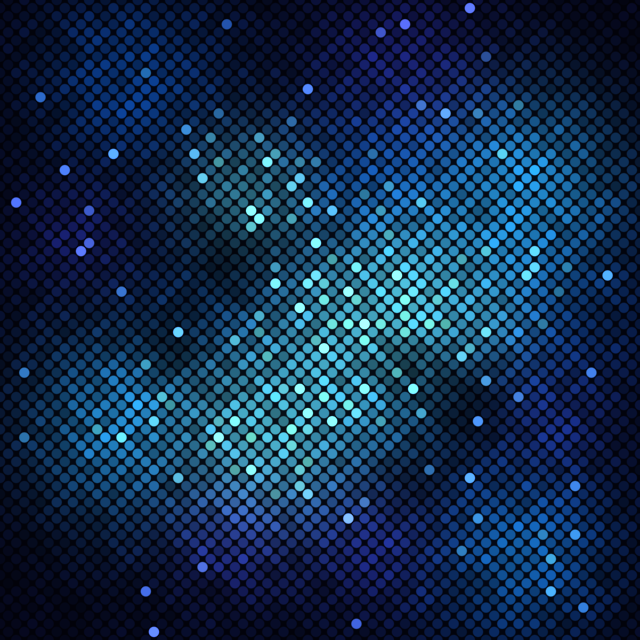
Reproduce this background procedurally as a Shadertoy shader.

```glsl
const float HALF_CELLS = 79.0;   // half lattice steps across the canvas
const float DOT_RADIUS = 0.635;  // in half lattice steps
const float GAP_LIGHT = 0.07;
const float GRAIN = 0.34;
const float STREAK = 0.32;
const float SPARK_BASE = 0.045;
const float SPARK_GAIN = 0.17;

const vec3 NIGHT = vec3(0.018, 0.018, 0.085);
const vec3 GAP = vec3(0.006, 0.006, 0.030);
const vec3 NAVY = vec3(0.010, 0.085, 0.200);
const vec3 VIOLET = vec3(0.105, 0.085, 0.430);
const vec3 AZURE = vec3(0.020, 0.260, 0.600);
const vec3 SKY = vec3(0.120, 0.540, 0.820);
const vec3 CYAN = vec3(0.290, 0.730, 0.800);
const vec3 SPARK_TINT = vec3(0.140, 0.240, 0.100);

// Soft spots: centre x, centre y, radius, strength
const vec4 VIOLET_SPOTS[5] = vec4[5](
    vec4(0.63, 0.88, 0.13, 0.70), vec4(0.13, 0.63, 0.09, 0.50),
    vec4(0.85, 0.35, 0.11, 0.50), vec4(0.37, 0.17, 0.10, 0.90),
    vec4(0.59, 0.17, 0.11, 0.80));
const vec4 AZURE_SPOTS[5] = vec4[5](
    vec4(0.20, 0.88, 0.13, 0.68), vec4(0.60, 0.71, 0.12, 0.85),
    vec4(0.81, 0.14, 0.14, 0.90), vec4(0.36, 0.51, 0.11, 0.45),
    vec4(0.82, 0.52, 0.16, 0.60));
const vec4 SKY_SPOTS[5] = vec4[5](
    vec4(0.83, 0.72, 0.13, 0.90), vec4(0.19, 0.34, 0.13, 0.88),
    vec4(0.81, 0.14, 0.09, 0.35), vec4(0.74, 0.61, 0.11, 0.55),
    vec4(0.57, 0.37, 0.12, 0.70));
const vec4 CYAN_SPOTS[5] = vec4[5](
    vec4(0.39, 0.69, 0.10, 0.65), vec4(0.62, 0.53, 0.12, 0.90),
    vec4(0.41, 0.33, 0.13, 0.88), vec4(0.51, 0.46, 0.11, 0.60),
    vec4(0.76, 0.50, 0.07, 0.40));
const vec4 SHADE_SPOTS[5] = vec4[5](
    vec4(0.36, 0.59, 0.07, 0.65), vec4(0.73, 0.36, 0.07, 0.65),
    vec4(0.27, 0.47, 0.06, 0.55), vec4(0.63, 0.43, 0.05, 0.45),
    vec4(0.64, 0.25, 0.07, 0.45));

float hash(vec2 p) {
    vec3 q = fract(vec3(p.xyx) * 0.1031);
    q += dot(q, q.yzx + 33.33);
    return fract((q.x + q.y) * q.z);
}

float falloff(vec2 p, vec2 centre, float radius) {
    vec2 d = (p - centre) / radius;
    return exp(-dot(d, d));
}

// Union of soft spots, limited to 0..1
float spotField(vec4 spots[5], vec2 p) {
    float clearPart = 1.0;
    for (int i = 0; i < 5; i++) {
        clearPart *= 1.0 - spots[i].w * falloff(p, spots[i].xy, spots[i].z);
    }
    return 1.0 - clearPart;
}

vec3 screen(vec3 a, vec3 b) {
    return 1.0 - (1.0 - a) * (1.0 - b);
}

vec3 glowColour(vec2 p) {
    vec3 c = screen(NIGHT, NAVY * falloff(p, vec2(0.5), 0.45));
    c = screen(c, VIOLET * spotField(VIOLET_SPOTS, p));
    c = screen(c, AZURE * spotField(AZURE_SPOTS, p));
    c = screen(c, SKY * spotField(SKY_SPOTS, p));
    c = screen(c, CYAN * spotField(CYAN_SPOTS, p));
    return c * (1.0 - spotField(SHADE_SPOTS, p));
}

// Short runs of equal brightness along both diagonals
float diagonalStreak(vec2 cell) {
    float rising = hash(vec2(floor(cell.x / 5.0) + 71.0, cell.y + 90.0));
    float falling = hash(vec2(cell.x + 190.0, floor(cell.y / 5.0) + 37.0));
    return rising + falling - 1.0;
}

vec3 dotColour(vec2 cell, vec2 p) {
    vec3 c = glowColour(p);
    float grain = hash(cell + 211.0) - 0.5;
    c *= 1.0 + GRAIN * grain + STREAK * diagonalStreak(cell);

    // Sparse highlights, denser where the glow is strong
    float chance = falloff(p, vec2(0.5), 0.42) * (SPARK_BASE + SPARK_GAIN * c.g);
    float lit = step(hash(cell + 457.0), chance);
    float level = hash(cell + 823.0);
    vec3 hue = c / max(c.b, 0.01);
    vec3 spark = hue * mix(0.55, 0.95, level);
    spark += SPARK_TINT * (0.3 + 1.2 * c.g) + 0.22 * level * level;
    return mix(c, max(c, spark), lit);
}

void mainImage(out vec4 fragColor, in vec2 fragCoord) {
    vec2 uv = fragCoord / iResolution.xy;
    vec2 grid = uv * HALF_CELLS;

    // Nearest centre of the diagonal lattice
    vec2 cell = floor(vec2(grid.x + grid.y, grid.x - grid.y) * 0.5 + 0.5);
    vec2 centre = vec2(cell.x + cell.y, cell.x - cell.y);

    // Round dots with smooth edges
    float edge = 0.9 * HALF_CELLS / min(iResolution.x, iResolution.y);
    float dist = length(grid - centre);
    float mask = 1.0 - smoothstep(DOT_RADIUS - edge, DOT_RADIUS + edge, dist);

    vec3 dotted = dotColour(cell, centre / HALF_CELLS);
    vec3 gap = GAP + GAP_LIGHT * glowColour(uv);
    fragColor = vec4(clamp(mix(gap, dotted, mask), 0.0, 1.0), 1.0);
}
```
